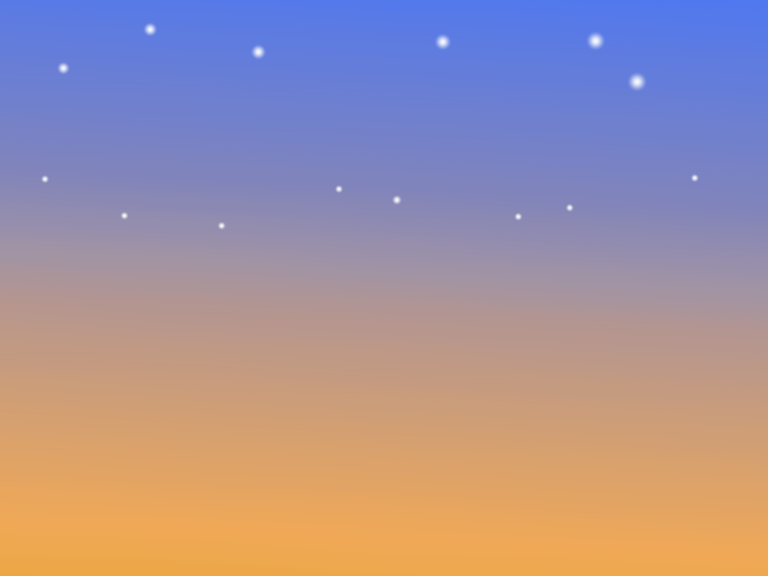
Write a WebGL 2 fragment shader that draws this background.

```glsl
#version 300 es
precision highp float;

uniform vec2 u_resolution;
out vec4 fragColor;

#define SKY_SLANT 0.05
#define STREAK_STRENGTH 0.012
#define STAR_COUNT 14
#define STAR_SPACING 0.0651
#define HIGH_STAR_DEPTH 0.095
#define LOW_STAR_DEPTH 0.356
#define SMALL_STAR 0.008
#define LARGE_STAR 0.0115
#define STAR_BRIGHTNESS 0.95

const float TAU = 6.2831853;

const vec3 BLUE   = vec3(0.31, 0.47, 0.94);
const vec3 VIOLET = vec3(0.51, 0.52, 0.73);
const vec3 MAUVE  = vec3(0.635, 0.58, 0.64);
const vec3 ROSE   = vec3(0.70, 0.585, 0.57);
const vec3 ORANGE = vec3(0.94, 0.66, 0.34);
const vec3 AMBER  = vec3(0.925, 0.655, 0.27);

float hash(vec2 p) {
    vec3 q = fract(p.xyx * 0.1031);
    q += dot(q, q.yzx + 33.33);
    return fract((q.x + q.y) * q.z);
}

float valueNoise(vec2 p) {
    vec2 cell = floor(p);
    vec2 f = fract(p);
    f = f * f * (3.0 - 2.0 * f);
    float bottom = mix(hash(cell), hash(cell + vec2(1.0, 0.0)), f.x);
    float top = mix(hash(cell + vec2(0.0, 1.0)), hash(cell + vec2(1.0)), f.x);
    return mix(bottom, top, f.y);
}

float ramp(float start, float end, float x) {
    return clamp((x - start) / (end - start), 0.0, 1.0);
}

// Dusk gradient; depth grows from the top of the sky downwards
vec3 skyColor(float depth) {
    vec3 color = mix(BLUE, VIOLET, ramp(-0.067, 0.30, depth));
    color = mix(color, MAUVE, ramp(0.30, 0.44, depth));
    color = mix(color, ROSE, ramp(0.44, 0.51, depth));
    color = mix(color, ORANGE, ramp(0.51, 0.90, depth));
    return mix(color, AMBER, ramp(0.90, 1.0, depth));
}

// Star position (xy) and radius (z), scattered by two chirped waves
vec3 starAt(float i, float aspect) {
    float j = i - 1.0;
    float wave = cos(TAU * (0.572 * j - 0.0181 * j * j));
    float high = smoothstep(-0.1, 0.9, wave);
    float ripple = -cos(TAU * (i / 3.0 + 0.004 * i * i));
    float sway = sin(TAU * i / 13.0);
    float x = 0.0586 + STAR_SPACING * i - 0.0325 * sway - 0.026 * high;
    float depth = mix(LOW_STAR_DEPTH, HIGH_STAR_DEPTH, high) + 0.045 * ripple;
    float radius = mix(SMALL_STAR, LARGE_STAR + 0.0006 * i, high);
    return vec3(x * aspect, 1.0 - depth, radius);
}

void main() {
    vec2 p = gl_FragCoord.xy / u_resolution.y;
    float aspect = u_resolution.x / u_resolution.y;
    float depth = 1.0 - p.y - SKY_SLANT * p.x;

    // Sky with faint slanted streaks
    float streak = valueNoise(vec2(p.x * 3.0, depth * 55.0)) - 0.5;
    vec3 color = skyColor(depth + STREAK_STRENGTH * streak);

    // Soft white stars
    float glow = 0.0;
    for (int i = 0; i < STAR_COUNT; i++) {
        vec3 star = starAt(float(i), aspect);
        float radius = max(star.z, 1.5 / u_resolution.y);
        glow = max(glow, 1.0 - smoothstep(0.0, radius, distance(p, star.xy)));
    }
    color = mix(color, vec3(1.0), STAR_BRIGHTNESS * glow);

    fragColor = vec4(color, 1.0);
}
```
